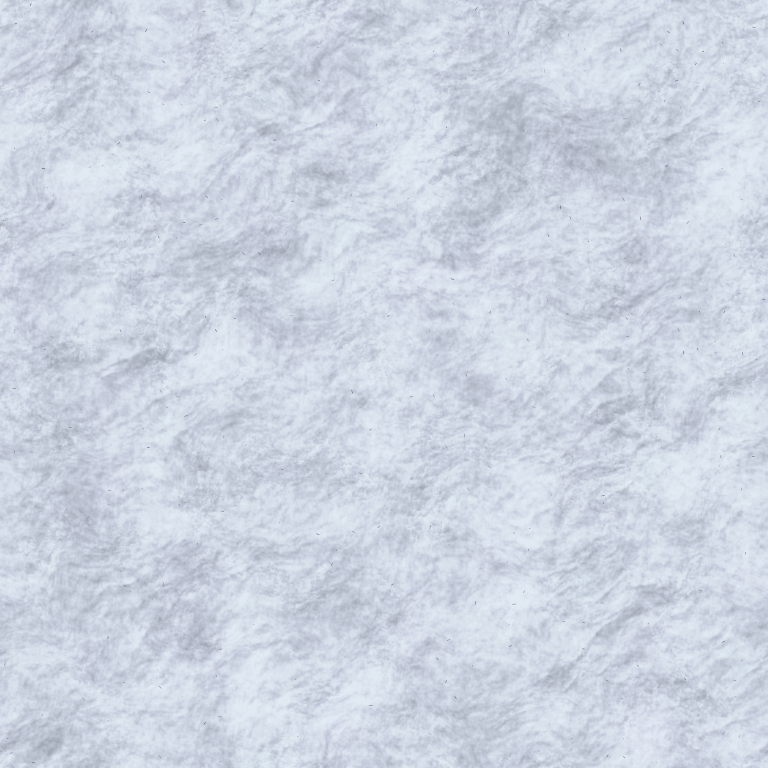
Reproduce this texture procedurally as a Shadertoy shader.

```glsl
// Trodden snow: pale blue-grey drifts with slanting ridges lit from above,
// patches of crumbly crust and a scatter of tiny dark needles.
// All noise lattices wrap at the canvas edge, so the result tiles.

const float TAU = 6.2831853;

// Three random values for a lattice cell that repeats every n cells
vec3 cellHash(vec2 cell, float n) {
    vec2 c = mod(cell, n);
    vec3 q = fract(vec3(c.xyx + n * 0.37) * vec3(0.1031, 0.1030, 0.0973));
    q += dot(q, q.yxz + 33.33);
    return fract((q.xxy + q.yzz) * q.zyx);
}

float cornerSlope(vec2 cell, vec2 offset, float n) {
    float angle = TAU * cellHash(cell, n).x;
    return dot(vec2(cos(angle), sin(angle)), offset);
}

// Wrapping gradient noise with n cells across the canvas
float noise(vec2 uv, float n) {
    vec2 p = uv * n, i = floor(p), f = p - i;
    vec2 w = f * f * f * (f * (f * 6.0 - 15.0) + 10.0);
    vec2 e = vec2(1, 0);
    float low = mix(cornerSlope(i, f, n), cornerSlope(i + e, f - e, n), w.x);
    float high = mix(cornerSlope(i + e.yx, f - e.yx, n), cornerSlope(i + 1.0, f - 1.0, n), w.x);
    return mix(low, high, w.y);
}

float fbm(vec2 uv, float n, int octaves, float gain) {
    float sum = 0.0, amp = 1.0;
    for (int k = 0; k < octaves; k++) {
        sum += amp * noise(uv, n);
        amp *= gain;
        n *= 2.0;
    }
    return sum;
}

// Rounded crumbs of varied size, brighter on the upper left, dark between
float crumbs(vec2 uv, float n) {
    vec2 p = uv * n, i = floor(p), nearest = vec2(0);
    float best = 9.0;
    for (int y = -1; y <= 1; y++)
    for (int x = -1; x <= 1; x++) {
        vec2 cell = i + vec2(x, y);
        vec3 r = cellHash(cell, n);
        vec2 d = (p - cell - r.xy) / (0.55 + 0.6 * r.z);
        if (length(d) < best) { best = length(d); nearest = d; }
    }
    float gap = smoothstep(0.4, 1.0, best);
    return (1.0 - gap) * dot(nearest, vec2(-0.35, 0.8)) + 0.12 - 0.45 * gap;
}

// Snow surface: soft mounds plus sharp crests that climb to the right
float snowHeight(vec2 p, float ridgeAmount) {
    vec2 slanted = vec2(p.x, 2.0 * p.y - p.x);
    float crest = -abs(fbm(slanted + 0.21, 9.0, 3, 0.45));
    float lumps = -abs(fbm(p + 0.43, 19.0, 3, 0.5));
    return fbm(p, 11.0, 5, 0.55) + ridgeAmount * crest + 0.3 * lumps;
}

// Coverage of short thin needles, at most one per cell
float needles(vec2 uv, float n, float pixel) {
    vec2 cell = floor(uv * n);
    vec3 r = cellHash(cell, n), s = cellHash(cell + 17.0, n);
    vec2 d = uv - (cell + 0.18 + 0.64 * r.xy) / n;
    float angle = TAU * s.x, halfLength = 0.002 * s.y;
    vec2 along = vec2(cos(angle), sin(angle));
    d -= along * clamp(dot(d, along), -halfLength, halfLength);
    float body = 1.0 - smoothstep(0.0004 - 0.5 * pixel, 0.0004 + 0.6 * pixel, length(d));
    return body * step(r.z, 0.22) * (0.3 + 0.7 * s.z);
}

void mainImage(out vec4 fragColor, in vec2 fragCoord) {
    vec2 uv = fragCoord / iResolution.xy;

    // Bend the domain gently so the drifts curl
    vec2 warp = vec2(fbm(uv + 0.37, 8.0, 3, 0.4), fbm(uv + 0.71, 8.0, 3, 0.4));
    vec2 p = uv + 0.035 * warp;

    // Light and dark patches
    float tone = 0.69 + 0.8 * fbm(p + 0.13, 7.0, 5, 0.62);

    // Relief lit from the upper left, with deeper shadows than highlights
    vec2 towardLight = vec2(-0.0016, 0.0036);
    float ridgeAmount = mix(0.15, 0.9, smoothstep(-0.2, 0.3, noise(uv + 0.53, 5.0)));
    float relief = snowHeight(p, ridgeAmount) - snowHeight(p + towardLight, ridgeAmount);
    tone += 2.1 * relief + 0.6 * min(relief, 0.0);

    // Crumbly crust in two grain sizes
    float crust = smoothstep(0.0, 0.35, fbm(p + 0.87, 10.0, 4, 0.65));
    vec2 ragged = uv + 0.012 * vec2(fbm(uv, 50.0, 3, 0.6), fbm(uv + 0.5, 50.0, 3, 0.6));
    tone += crust * (0.42 * crumbs(ragged, 64.0) + 0.42 * crumbs(ragged + 0.3, 118.0));

    // Fine powder
    tone += 0.4 * fbm(uv + 0.29, 70.0, 3, 0.85);

    // Compress the highlights and colour the snow
    tone -= 0.45 * max(tone - 0.9, 0.0);
    tone = clamp(tone, -0.5, 1.2);
    vec3 shadow = vec3(0.71, 0.738, 0.79), light = vec3(0.853, 0.888, 0.926);
    vec3 color = mix(shadow, light, tone);
    color += vec3(0.0, -0.01, 0.045) * max(tone * (1.0 - tone), 0.0);
    color += vec3(0.006, -0.003, 0.006) * noise(uv + 0.61, 10.0);

    float needle = needles(uv, 40.0, 1.0 / iResolution.y);
    color = mix(color, vec3(0.36, 0.37, 0.42), 0.75 * needle);

    fragColor = vec4(color, 1.0);
}
```
